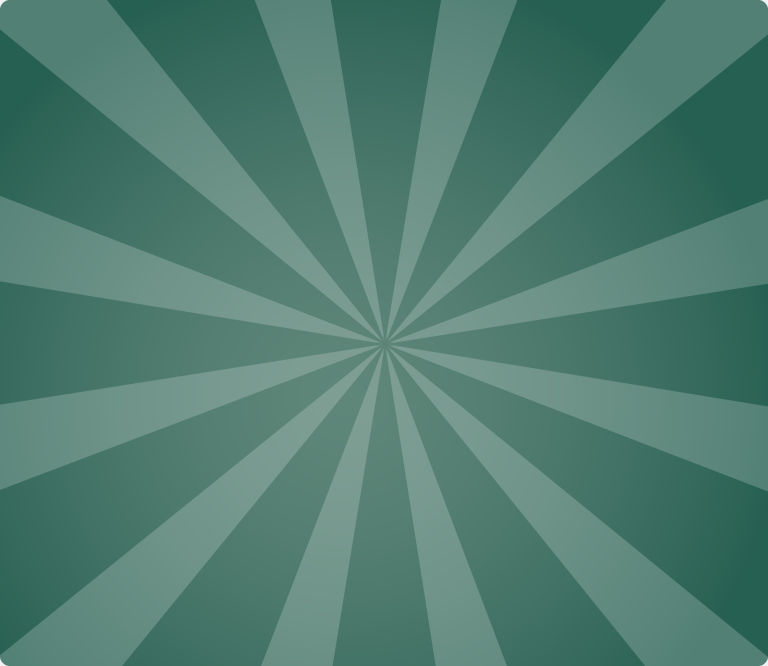
Write a Shadertoy shader that draws this background.

```glsl
const vec3 DEEP_GREEN = vec3(0.15, 0.375, 0.32);
const vec3 GLOW_GREEN = vec3(0.37, 0.525, 0.475);

// Signed distance to a box with rounded corners
float roundedBox(vec2 p, vec2 halfSize, float radius) {
    vec2 q = abs(p) - halfSize + radius;
    return length(max(q, 0.0)) + min(max(q.x, q.y), 0.0) - radius;
}

// Twelve equal wedges around the origin, with a soft hub
float sunburst(vec2 p, float pixel) {
    float period = radians(30.0);
    float angle = atan(p.y, p.x) - radians(14.85);
    float offset = abs(mod(angle + 0.5 * period, period) - 0.5 * period);
    float radius = length(p);
    float inside = radius * sin(radians(5.9) - offset);
    float wedge = smoothstep(-0.7 * pixel, 0.7 * pixel, inside);
    return wedge * smoothstep(0.002, 0.016, radius);
}

void mainImage(out vec4 fragColor, in vec2 fragCoord) {
    vec2 uv = fragCoord / iResolution.y;
    vec2 size = vec2(iResolution.x / iResolution.y, 1.0);
    float pixel = 1.0 / iResolution.y;

    // Glow, a little below and left of the burst
    float reach = distance(uv, size * vec2(0.449, 0.405)) / 0.66;
    vec3 color = mix(GLOW_GREEN, DEEP_GREEN, pow(min(reach, 1.0), 1.5));

    // Pale translucent rays
    float rays = sunburst(uv - size * vec2(0.5013, 0.4834), pixel);
    color = mix(color, vec3(1.0), 0.2 * rays);

    // Pale rounded corners
    float edge = roundedBox(uv - 0.5 * size, 0.5 * size, 0.016);
    color = mix(color, vec3(0.95), smoothstep(-0.5 * pixel, pixel, edge));

    fragColor = vec4(color, 1.0);
}
```
